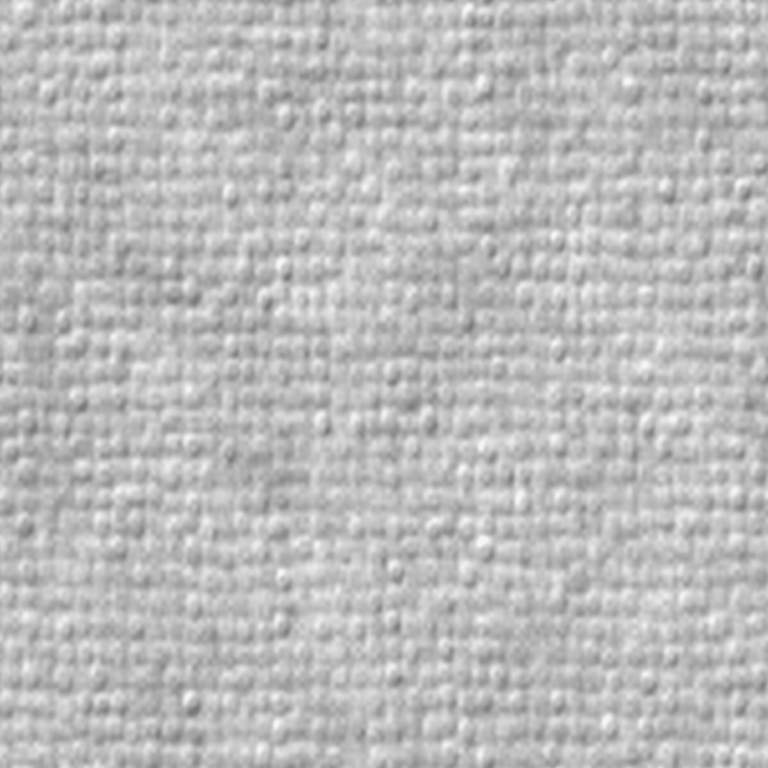
Write a Shadertoy shader that draws this texture.

```glsl
#define THREADS vec2(42.0, 30.0)     // columns and rows of the weave
#define BASE_GREY 0.732
#define RELIEF 0.057                 // strength of the bump shading
#define LIGHT_DIR vec2(-0.54, 0.84)  // towards the light
#define WARP_SIZE vec2(0.45, 0.48)   // bump radii in cells
#define WEFT_SIZE vec2(0.52, 0.43)
#define WEFT_HEIGHT 0.74
#define JITTER 0.30
#define MEANDER vec2(0.5, 0.3)       // drift of threads in cells
#define FUZZ 0.115                   // fine fibre texture
#define UNEVENNESS 0.065             // broad changes of tone

float hash(vec2 p, float seed) {
    vec3 q = fract(vec3(p.xyx + seed * 7.31) * vec3(0.1031, 0.1030, 0.0973));
    q += dot(q, q.yzx + 33.33);
    return fract((q.x + q.y) * q.z);
}

// Value noise that wraps at the canvas edges, centred on zero
float noise(vec2 uv, vec2 cells, float seed) {
    vec2 p = uv * cells;
    vec2 i = floor(p);
    vec2 f = p - i;
    f = f * f * (3.0 - 2.0 * f);
    float a = hash(mod(i, cells), seed);
    float b = hash(mod(i + vec2(1, 0), cells), seed);
    float c = hash(mod(i + vec2(0, 1), cells), seed);
    float d = hash(mod(i + vec2(1, 1), cells), seed);
    return mix(mix(a, b, f.x), mix(c, d, f.x), f.y) - 0.5;
}

// Slope towards the light, summed over the neighbouring thread crossings
float weaveSlope(vec2 p) {
    vec2 home = floor(p);
    float slope = 0.0;
    for (int y = -1; y <= 1; y++) {
        for (int x = -1; x <= 1; x++) {
            vec2 cell = home + vec2(x, y);
            vec2 id = mod(cell, THREADS);
            float warpOnTop = 1.0 - mod(id.x + id.y, 2.0);

            vec2 shift = vec2(hash(id, 1.0), hash(id, 2.0)) - 0.5;
            vec2 size = mix(WEFT_SIZE, WARP_SIZE, warpOnTop);
            size *= 0.84 + 0.3 * hash(id, 3.0);

            // Each crossing varies, and so does each whole thread
            float height = mix(WEFT_HEIGHT, 1.0, warpOnTop);
            height *= 0.6 + 0.8 * hash(id, 4.0);
            height *= 0.85 + 0.3 * hash(vec2(id.x, 0.0), 5.0);

            // Rounded bump with a steep flank: height * exp(-r^3)
            vec2 r = (p - cell - 0.5 - JITTER * shift) / size;
            float radius = length(r);
            float flank = 3.0 * radius * exp(-radius * radius * radius);
            slope += height * flank * dot(r / size, LIGHT_DIR);
        }
    }
    return slope;
}

void mainImage(out vec4 fragColor, in vec2 fragCoord) {
    vec2 uv = fragCoord / iResolution.xy;

    // Threads wander slowly along their length
    vec2 drift = vec2(noise(uv, vec2(14, 6), 6.0), noise(uv, vec2(7, 12), 7.0));
    float slope = weaveSlope(uv * THREADS + MEANDER * drift);

    // Some patches lie flatter than others
    float gain = 1.0 + 0.5 * noise(uv, vec2(13, 11), 8.0);
    float grey = BASE_GREY + RELIEF * gain * slope;

    // Upright fibre streaks, fine fuzz and broad unevenness
    grey += 0.6 * FUZZ * noise(uv, vec2(110, 40), 9.0);
    grey += FUZZ * noise(uv, vec2(150, 130), 10.0);
    grey += UNEVENNESS * noise(uv, vec2(9, 8), 11.0);
    grey += UNEVENNESS * noise(uv, vec2(24, 20), 12.0);

    fragColor = vec4(vec3(clamp(grey, 0.48, 0.96)), 1.0);
}
```
